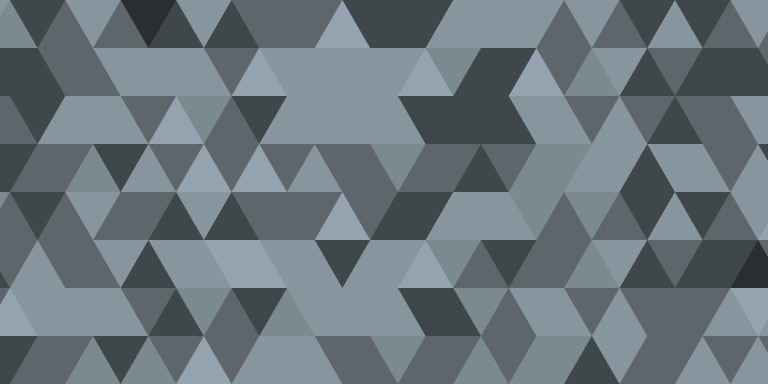
This background is drawn by a Shadertoy shader. Its source:

```glsl
float hash(vec2 p) {
    vec3 q = fract(p.xyx * vec3(0.1031, 0.1030, 0.0973));
    q += dot(q, q.yzx + 33.33);
    return fract((q.x + q.y) * q.z);
}

// Picks a flat shade, weighted by how common it is
vec3 shade(float h) {
    if (h < 0.02) return vec3(0.16, 0.18, 0.19);
    if (h < 0.19) return vec3(0.25, 0.28, 0.29);
    if (h < 0.51) return vec3(0.37, 0.40, 0.42);
    if (h < 0.63) return vec3(0.48, 0.54, 0.56);
    if (h < 0.92) return vec3(0.53, 0.59, 0.62);
    return vec3(0.58, 0.64, 0.69);
}

// Equilateral triangles, one unit tall
vec3 triangles(vec2 p) {
    // Skew the plane so each square cell holds two triangles
    vec2 skewed = vec2((p.x - 0.205) * 0.8660254 - 0.5 * p.y, p.y);
    vec2 cell = floor(skewed);
    vec2 f = skewed - cell;
    float pointsDown = step(1.0, f.x + f.y);

    // Unskewed column, counted in half sides
    float column = 2.0 * cell.x + cell.y + pointsDown + 40.0;

    // Shades recur every four rows, with some exceptions
    float row = mod(cell.y, 4.0);
    if (hash(vec2(column, cell.y + 57.0)) < 0.25) row = cell.y + 11.0;
    return shade(hash(vec2(column, row + 3.0)));
}

void mainImage(out vec4 fragColor, in vec2 fragCoord) {
    // Average a 4 by 4 grid of samples to smooth the edges
    vec3 color = vec3(0.0);
    for (int i = 0; i < 16; i++) {
        vec2 offset = (vec2(i % 4, i / 4) + 0.5) / 4.0 - 0.5;
        color += triangles((fragCoord + offset) / iResolution.y * 8.0);
    }
    fragColor = vec4(color / 16.0, 1.0);
}
```
